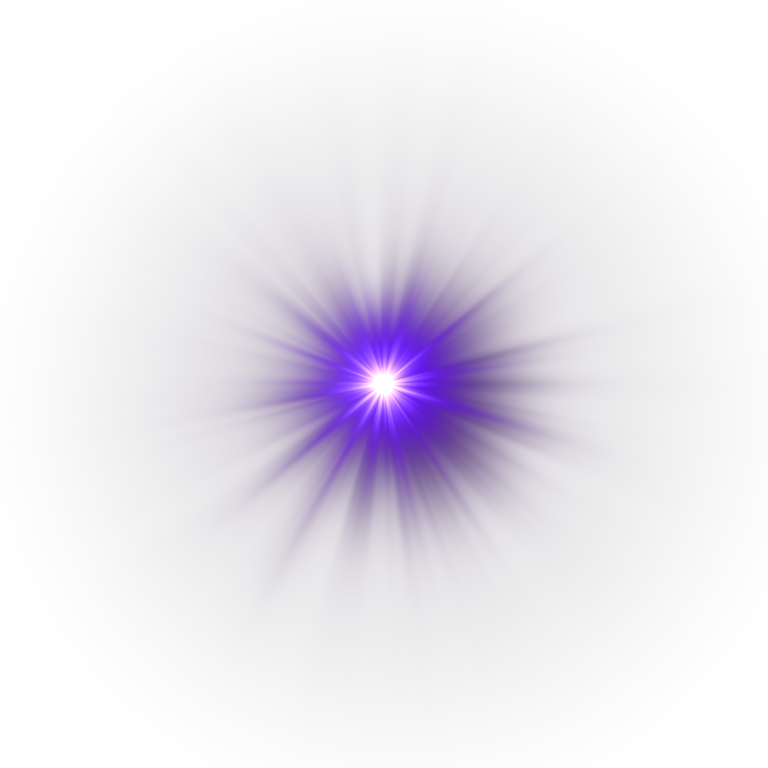
A Shadertoy shader for this background:

```glsl
// A white-hot violet starburst with a dark, ragged halo on a pale vignette.

float hash(float n) {
    n = fract(n * 0.1031);
    n *= n + 33.33;
    n *= n + n;
    return fract(n);
}

// Smooth noise around the circle; turn runs from 0 to 1 and wraps.
float ringNoise(float turn, float cells, float seed) {
    float x = turn * cells;
    float i = floor(x);
    float a = hash(mod(i, cells) + seed);
    float b = hash(mod(i + 1.0, cells) + seed);
    return mix(a, b, smoothstep(0.0, 1.0, x - i));
}

// Main rays: angle in degrees, reach, strength.
const vec3 RAYS[14] = vec3[14](
    vec3(-17.0, 0.29, 0.75), vec3(-56.0, 0.23, 0.35),
    vec3(-78.0, 0.25, 0.55), vec3(-99.0, 0.26, 0.45),
    vec3(-120.0, 0.33, 0.85), vec3(-140.0, 0.26, 0.75),
    vec3(-172.0, 0.22, 0.50), vec3(179.0, 0.21, 0.45),
    vec3(159.0, 0.22, 0.55), vec3(141.0, 0.23, 0.55),
    vec3(112.0, 0.20, 0.40), vec3(70.0, 0.22, 0.45),
    vec3(39.0, 0.23, 0.50), vec3(9.0, 0.22, 0.45));

void mainImage(out vec4 fragColor, in vec2 fragCoord) {
    vec2 p = (fragCoord - 0.5 * iResolution.xy) / min(iResolution.x, iResolution.y);
    float r = length(p) + 1e-5;
    float turn = fract(atan(p.y, p.x) / 6.28318 + 1.0);
    float streak = 0.6 * ringNoise(turn, 53.0, 7.0) + 0.4 * ringNoise(turn, 127.0, 91.0);

    // Pale vignette
    vec3 col = vec3(mix(0.928, 1.0, smoothstep(0.22, 0.59, length(p - vec2(0.025, -0.025)))));
    col.g -= 0.006 * exp(-r * r * 12.0);

    // Rays darken the halo and lengthen the spikes of the core
    float clear = 1.0;
    float spike = 0.0;
    for (int i = 0; i < 14; i++) {
        float angle = radians(RAYS[i].x);
        vec2 dir = vec2(cos(angle), sin(angle));
        float across = (dir.x * p.y - dir.y * p.x) / r;
        float width = 0.045 + 0.03 * hash(float(i) + 3.0);
        float beam = exp(-across * across / (width * width)) * smoothstep(0.0, 0.3, dot(p, dir) / r);
        float fade = exp(-pow(r / (RAYS[i].y * 0.62), 2.3));
        clear *= 1.0 - 0.8 * beam * RAYS[i].z * fade * (0.55 + 0.6 * streak);
        spike += beam * RAYS[i].z;
    }
    spike = min(spike, 1.0);

    // Halo, heavier at the lower right, with fine radial streaks
    float body = length(p - vec2(0.03, -0.019)) / (0.119 + 0.032 * streak);
    float halo = 0.88 * exp(-pow(body, 2.7));
    float haze = 0.16 * exp(-pow(r / (0.18 + 0.06 * streak), 2.0));
    float density = 1.0 - clear * (1.0 - halo) * (1.0 - haze);

    // Narrow pale clefts above and below the core
    float cleft = exp(-pow((p.x + 0.015) / 0.022, 2.0)) * smoothstep(0.06, 0.16, p.y);
    cleft += 0.6 * exp(-pow((p.x - 0.006) / 0.014, 2.0)) * smoothstep(0.08, 0.17, -p.y);
    density *= 1.0 - 0.55 * cleft;

    // Ink turns from violet to near black away from the centre
    float violet = exp(-pow(r / (0.105 + 0.08 * spike), 2.4));
    vec3 ink = mix(vec3(0.18, 0.06, 0.32), vec3(0.33, 0.06, 0.72), violet);
    col = mix(col, ink, density);

    // Violet glow, slightly raised toward the upper right
    float glow = exp(-pow(length(p - vec2(0.006, 0.006)) / (0.064 + 0.018 * streak + 0.02 * spike), 2.4));
    col = mix(col, vec3(0.36, 0.03, 0.95), glow);

    // White core with spikes
    float core = 1.5 * exp(-pow(r / (0.021 + 0.012 * streak + 0.017 * spike), 1.7));
    col += core * vec3(0.75, 0.85, 0.9);
    fragColor = vec4(clamp(col, 0.0, 1.0), 1.0);
}
```
